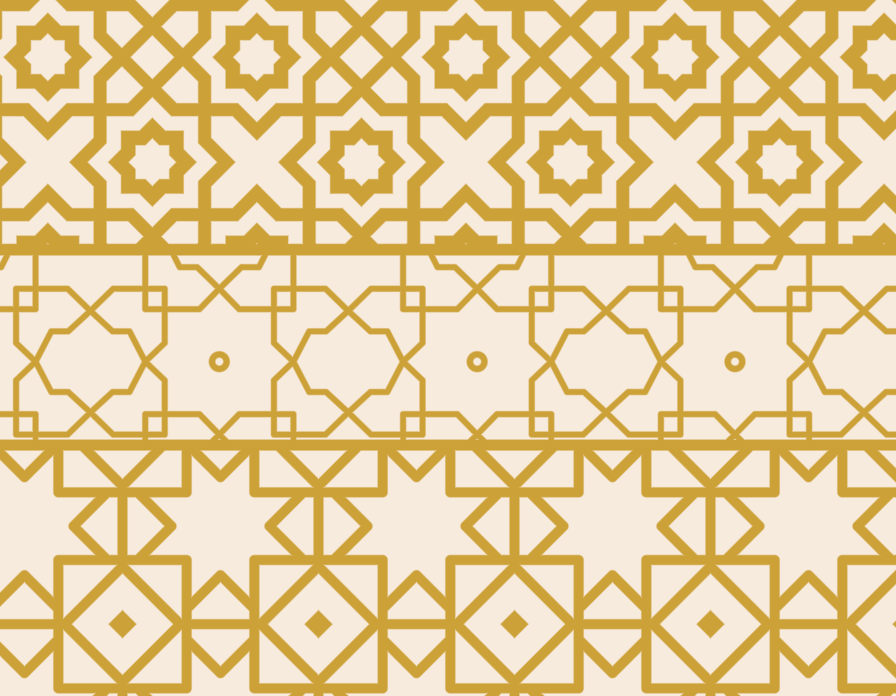
Write a WebGL 1 fragment shader that draws this pattern.

```glsl
precision highp float;
// Three bands of gold geometric lattice on cream, divided by two gold bars.
// Each band folds the plane into one tile by symmetry and strokes the tile's
// distance field. Lengths are in 768ths of the canvas width, y points down.
uniform vec2 u_resolution;

// Offset from the nearest tile centre along one axis.
float repeatAxis(float x, float period) {
  return mod(x + 0.5 * period, period) - 0.5 * period;
}

vec2 repeatTile(vec2 p, float period) {
  return vec2(repeatAxis(p.x, period), repeatAxis(p.y, period));
}

float segment(vec2 p, vec2 a, vec2 b) {
  vec2 ab = b - a;
  return length(p - a - ab * clamp(dot(p - a, ab) / dot(ab, ab), 0.0, 1.0));
}

float diamond(vec2 p, float apothem) {
  return (abs(p.x) + abs(p.y)) * 0.7071 - apothem;
}

// Eight-pointed star: union of a square and the same square turned 45 degrees.
float star(vec2 p, float apothem) {
  vec2 q = abs(p);
  return min(max(q.x, q.y) - apothem, diamond(p, apothem));
}

// Staggered nested stars; crossed strapwork fills the gaps in every other row.
float starBand(vec2 p) {
  p -= vec2(41.0, 49.0);
  p.x *= 180.0 / 179.2;
  vec2 even = repeatTile(p, 180.0);
  vec2 odd = repeatTile(p - 90.0, 180.0);
  vec2 gap = repeatTile(p - vec2(90.0, 0.0), 180.0);
  float outline = abs(min(star(even, 45.0), star(odd, 45.0))) - 5.6;
  float strap = abs(diamond(gap, 18.7)) - 5.4;
  float rosette = min(max(star(even, 27.0), -star(even, 14.5)),
                      max(star(odd, 27.0), -star(odd, 14.5)));
  return min(min(outline, strap), rosette);
}

// Thin interlaced stars with a small ring at the centre of each large one.
float laceBand(vec2 p) {
  p = abs(vec2(repeatAxis(p.x - 188.0, 221.0), p.y - 310.0));
  float ring = abs(length(p) - 6.2) - 2.8;

  // Strap that encloses the large star and crosses above it.
  float d = segment(p, vec2(63.5, 95.0), vec2(63.5, 45.0));
  d = min(d, segment(p, vec2(63.5, 45.0), vec2(17.0, 45.0)));
  d = min(d, segment(p, vec2(17.0, 45.0), vec2(0.0, 62.5)));
  d = min(d, segment(p, vec2(0.0, 62.5), vec2(19.0, 81.0)));
  d = min(d, segment(p, vec2(19.0, 81.0), vec2(34.0, 81.0)));
  d = min(d, segment(p, vec2(34.0, 81.0), vec2(40.0, 93.0)));

  // Strap that links the small star with the corner squares.
  d = min(d, segment(p, vec2(110.5, 43.5), vec2(91.0, 62.5)));
  d = min(d, segment(p, vec2(91.0, 62.5), vec2(46.8, 62.5)));
  d = min(d, segment(p, vec2(46.8, 62.5), vec2(46.8, 16.0)));
  d = min(d, segment(p, vec2(46.8, 16.0), vec2(63.5, 0.0)));
  d = min(d, segment(p, vec2(63.5, 0.0), vec2(77.0, 26.0)));
  d = min(d, segment(p, vec2(77.0, 26.0), vec2(91.5, 26.0)));
  d = min(d, segment(p, vec2(91.5, 26.0), vec2(110.5, 43.5)));
  return min(d - 2.6, ring);
}

// Large open stars on a square grid with a diamond at every grid corner.
float diamondBand(vec2 p) {
  vec2 q = abs(repeatTile(p - vec2(189.0, 451.0), 168.0));
  q = vec2(max(q.x, q.y), min(q.x, q.y));
  vec2 corner = q - 84.0;
  float d = segment(q, vec2(42.0, 0.0), vec2(71.0, 29.0));
  d = min(d, segment(q, vec2(29.0, 29.0), vec2(84.0, 29.0)));
  d = min(d, segment(q, vec2(84.0, 0.0), vec2(84.0, 34.0)));
  d = min(d, abs(diamond(corner, 35.0)));
  return min(d - 4.3, diamond(corner, 8.5));
}

void main() {
  float pixel = 768.0 / u_resolution.x;
  vec2 p = vec2(gl_FragCoord.x, u_resolution.y - gl_FragCoord.y) * pixel;

  float d = diamondBand(p);
  if (p.y < 214.0) d = starBand(p);
  else if (p.y < 381.5) d = laceBand(p);

  // Dividing bars
  d = min(d, abs(p.y - 214.0) - 5.0);
  d = min(d, abs(p.y - 381.5) - 4.7);

  float soft = max(0.75 * pixel, 0.9);
  float gold = 1.0 - smoothstep(-soft, soft, d);
  gl_FragColor = vec4(mix(vec3(0.97, 0.92, 0.87), vec3(0.80, 0.63, 0.22), gold), 1.0);
}
```
